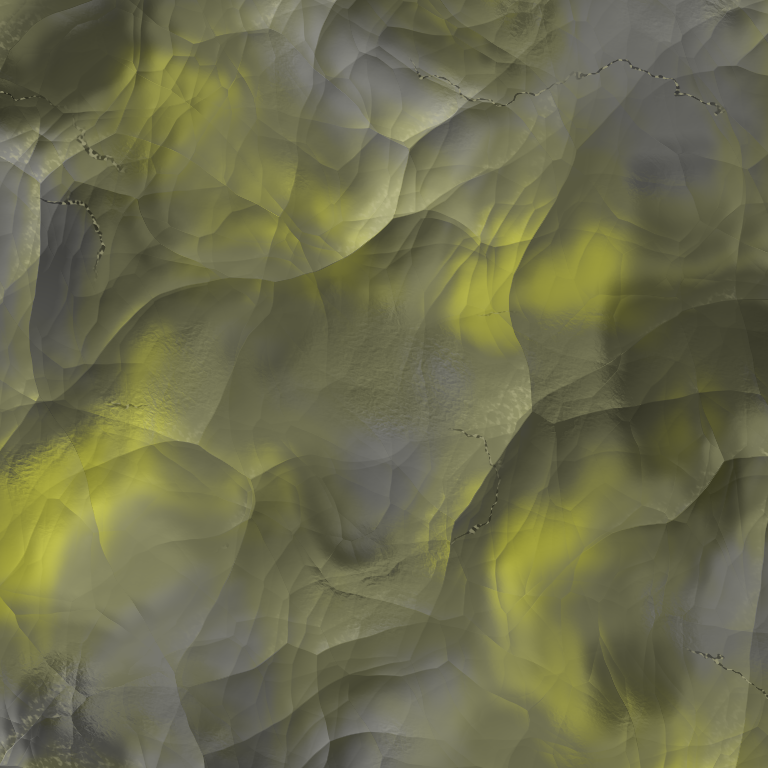
Write a Shadertoy shader that draws this texture.

```glsl
#define FACET_SCALE 3.3
#define WARP 0.11
#define RELIEF 0.135
#define ROUGHNESS 0.0042
#define CRACK_WIDTH 0.0017
#define GLINT 0.5
#define GREY vec3(0.405, 0.405, 0.385)
#define OLIVE vec3(0.415, 0.415, 0.300)
#define YELLOW vec3(0.64, 0.64, 0.235)
#define PALE vec3(0.76, 0.75, 0.58)
#define LIGHT_DIR vec2(-0.55, 0.83)

vec2 hash2(vec2 p) {
    vec3 q = fract(p.xyx * vec3(0.1031, 0.1030, 0.0973));
    q += dot(q, q.yzx + 33.33);
    return fract((q.xx + q.yz) * q.zy);
}

float corner(vec2 id, vec2 offset) {
    float angle = 6.2832 * hash2(id).x;
    return dot(vec2(cos(angle), sin(angle)), offset);
}

float gradientNoise(vec2 p) {
    vec2 i = floor(p), f = p - i;
    vec2 u = f * f * f * (f * (f * 6.0 - 15.0) + 10.0);
    vec2 e = vec2(1.0, 0.0);
    float low = mix(corner(i, f), corner(i + e, f - e), u.x);
    float high = mix(corner(i + e.yx, f - e.yx), corner(i + 1.0, f - 1.0), u.x);
    return 1.4 * mix(low, high, u.y);
}

mat2 rotation(float a) {
    return mat2(cos(a), sin(a), -sin(a), cos(a));
}

float fbm(vec2 p, int octaves) {
    float sum = 0.0, amp = 0.5;
    for (int i = 0; i < octaves; i++) {
        sum += amp * gradientNoise(p);
        p = rotation(0.6) * p * 2.03 + 7.3;
        amp *= 0.5;
    }
    return sum;
}

// Lower envelope of tilted bowls: smooth faces meeting in sharp creases
float facets(vec2 p) {
    vec2 cell = floor(p);
    float h = 9.0;
    for (int y = -1; y <= 1; y++)
    for (int x = -1; x <= 1; x++) {
        vec2 id = cell + vec2(x, y);
        vec2 d = p - id - hash2(id);
        vec2 tilt = hash2(id + 71.0) - 0.5;
        h = min(h, dot(d, d) + 0.8 * dot(tilt, d));
    }
    return h;
}

// Rough patches cover only part of the stone
float roughMask(vec2 p) {
    return smoothstep(0.05, 0.35, fbm(p * 5.0 + 61.0, 3));
}

// Shards of several sizes, each size fading in and out across the stone
float shards(vec2 p) {
    float h = 0.0, freq = FACET_SCALE, amp = 1.0;
    vec2 q = p + WARP * vec2(fbm(p * 3.0 + 11.0, 2), fbm(p * 3.0 + 37.0, 2));
    q += 0.004 * vec2(fbm(p * 22.0, 2), fbm(p * 22.0 + 5.0, 2));
    for (int i = 0; i < 4; i++) {
        float presence = smoothstep(-0.4, 0.4, gradientNoise(p * 2.6 + 13.7 * float(i)));
        h += amp * mix(0.35, 1.25, presence) / freq * facets(q * freq * vec2(1.25, 0.8) + 20.0);
        q = rotation(1.1) * q;
        freq *= 1.8;
        amp *= 0.72;
    }
    return h;
}

float height(vec2 p) {
    float grit = fbm(rotation(0.5) * p * vec2(75.0, 105.0), 3);
    return shards(p) + ROUGHNESS * (0.1 + roughMask(p)) * abs(grit);
}

void mainImage(out vec4 fragColor, in vec2 fragCoord) {
    vec2 uv = fragCoord / iResolution.y;

    // Surface slope towards the light
    vec2 e = vec2(0.0015, 0.0);
    float h = height(uv);
    vec2 grad = (vec2(height(uv + e), height(uv + e.yx)) - h) / e.x;
    float slope = clamp(-dot(grad, LIGHT_DIR), -2.2, 2.2);

    // Mineral colours, shifted by the facets as if seen through them
    vec2 seen = uv + 0.027 * clamp(grad, -2.0, 2.0);
    float warmth = fbm(seen * 2.4 + 5.7, 3);
    vec3 col = mix(GREY, OLIVE, smoothstep(-0.24, 0.0, warmth));
    col = mix(col, YELLOW, smoothstep(0.08, 0.44, warmth));

    // Deep shadows and clear lights
    float depth = fbm(seen * 2.7 + 43.1, 3);
    col *= mix(0.64, 1.0, smoothstep(-0.36, -0.08, depth));
    col *= 1.0 + 0.2 * smoothstep(0.1, 0.38, depth);

    // Relief, veiled by haze in places
    float clarity = smoothstep(-0.25, 0.25, fbm(uv * 3.2 + 83.0, 2));
    col *= 1.0 + RELIEF * mix(0.5, 1.25, clarity) * slope;

    // Grainy glints on steep lit faces
    float grain = fbm(rotation(0.7) * uv * vec2(110.0, 170.0), 2);
    float glint = smoothstep(1.1, 2.2, slope) * clarity * smoothstep(-0.1, 0.4, grain);
    col = mix(col, PALE, GLINT * glint);

    // Short wandering cracks with speckled edges
    vec2 jitter = vec2(fbm(uv * 24.0, 3), fbm(uv * 24.0 + 9.0, 3));
    float dist = abs(gradientNoise((uv + 0.026 * jitter) * 3.4 + 29.0)) / 4.5;
    float reach = smoothstep(0.12, 0.25, fbm(uv * 4.0 + 97.0, 2));
    float crack = reach * (1.0 - smoothstep(0.4, 1.5, dist / CRACK_WIDTH));
    float speckle = smoothstep(-0.2, 0.4, gradientNoise(uv * 190.0));
    col = mix(col, mix(col * 0.5, PALE * 0.8, speckle), 0.75 * crack);

    fragColor = vec4(clamp(col, 0.0, 1.0), 1.0);
}
```
